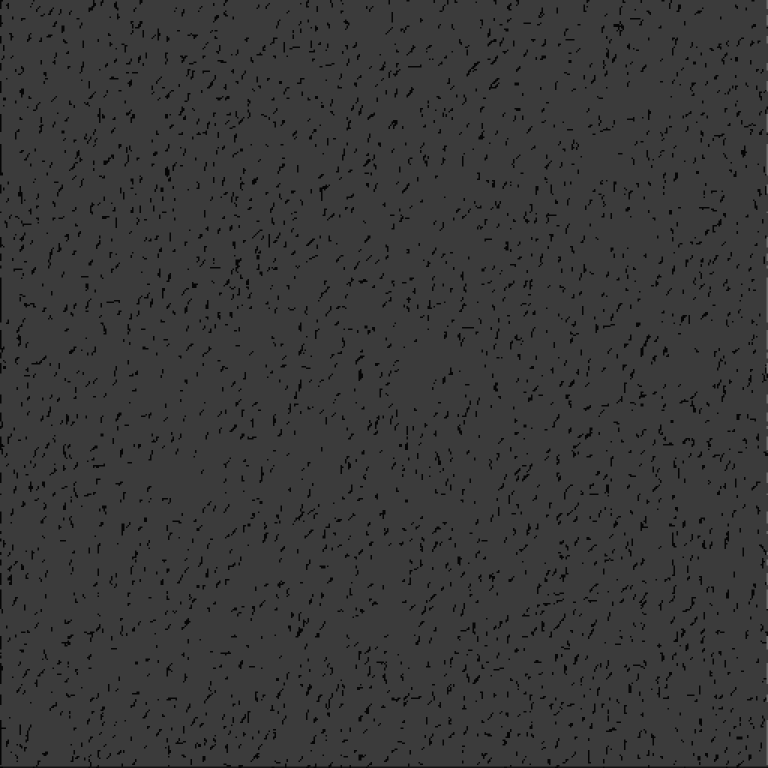
This texture is drawn by a three.js fragment shader. Its source:

```glsl
// Charcoal sheet covered in short, stepped black flecks that lean up to the right.
varying vec2 vUv;

const float GRID = 512.0;   // steps across the canvas that give flecks their jagged outline
const float SPACING = 7.5;  // grid steps between neighbouring flecks

vec2 hash2(vec2 p) {
  vec3 q = fract(p.xyx * vec3(0.1031, 0.1030, 0.0973));
  q += dot(q, q.yzx + 33.33);
  return fract((q.xx + q.yz) * q.zy);
}

float gradientDot(vec2 corner, vec2 offset) {
  float turn = 6.2832 * hash2(corner + 71.0).x;
  return dot(vec2(cos(turn), sin(turn)), offset);
}

float gradientNoise(vec2 p) {
  vec2 i = floor(p);
  vec2 f = fract(p);
  vec2 u = f * f * f * (f * (f * 6.0 - 15.0) + 10.0);
  float low = mix(gradientDot(i, f), gradientDot(i + vec2(1.0, 0.0), f - vec2(1.0, 0.0)), u.x);
  float high = mix(gradientDot(i + vec2(0.0, 1.0), f - vec2(0.0, 1.0)),
                   gradientDot(i + 1.0, f - 1.0), u.x);
  return mix(low, high, u.y);
}

// Share of cells that hold a fleck: slightly thinner along diagonal bands
float fleckDensity(vec2 uv) {
  vec2 along = vec2(dot(uv, vec2(0.66, 0.75)), dot(uv, vec2(0.75, -0.66)));
  float bands = gradientNoise(along * vec2(4.0, 13.0) + 20.0);
  float sparse = exp(-pow((along.y + 0.06) / 0.12, 2.0));
  return 0.62 + 0.25 * bands - 0.12 * sparse;
}

float segmentDistance(vec2 p, vec2 axis, float halfLength) {
  float t = clamp(dot(p, axis), -halfLength, halfLength);
  return length(p - axis * t);
}

// 1.0 where a grid step is covered by a fleck
float flecks(vec2 px) {
  vec2 bend = vec2(gradientNoise(px / 3.7), gradientNoise(px / 3.7 + 90.0));
  vec2 p = px + 1.9 * bend;
  vec2 home = floor(px / SPACING);
  float nearest = 10.0;
  for (int y = -1; y <= 1; y++) {
    for (int x = -1; x <= 1; x++) {
      vec2 cell = home + vec2(float(x), float(y));
      vec2 centre = (cell + hash2(cell)) * SPACING;
      vec2 uv = centre / GRID;
      vec2 pick = hash2(cell + 131.0);
      vec2 shape = hash2(cell + 257.0);
      // Steep lean, steeper near the sides, with a few level flecks
      float angle = 1.08 + 0.5 * abs(uv.x - 0.5) + 0.4 * gradientNoise(uv * 6.0)
                  + 0.75 * (shape.x - 0.5);
      if (pick.y < 0.1) angle = 0.05;
      if (pick.y > 0.85) angle = 1.57;
      float halfLength = mix(0.5, 3.3, shape.y * shape.y);
      float d = segmentDistance(p - centre, vec2(cos(angle), sin(angle)), halfLength);
      if (pick.x < fleckDensity(uv)) nearest = min(nearest, d);
    }
  }
  return step(nearest, 0.58);
}

vec3 sheet(vec2 uv) {
  vec2 px = floor(uv * GRID) + 0.5;
  float ink = flecks(px);
  // Broken dark rim at left and bottom, pale broken rim at right
  float dashes = step(0.0, gradientNoise(vec2(3.5, px.y / 6.0)));
  ink = max(ink, dashes * step(px.x, 1.0));
  ink = max(ink, 0.7 * step(px.y, 1.0));
  vec3 colour = mix(vec3(0.23), vec3(0.02), ink);
  return mix(colour, vec3(0.42), dashes * step(GRID - 1.0, px.x));
}

void main() {
  // Four close samples soften the stepped edges a little
  vec3 colour = vec3(0.0);
  for (int i = 0; i < 4; i++) {
    vec2 corner = vec2(mod(float(i), 2.0), floor(float(i) / 2.0)) - 0.5;
    colour += 0.25 * sheet(vUv + 0.2 * corner / GRID);
  }
  gl_FragColor = vec4(colour, 1.0);
}
```
